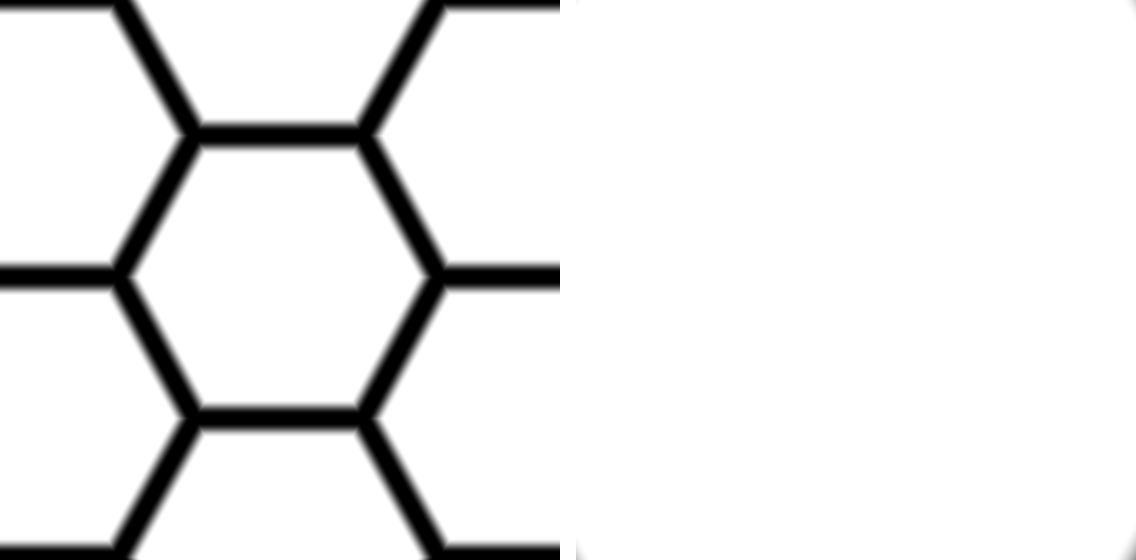
Left, the full canvas; right, a detail of the centre.
Give the GLSL for this pattern, as a three.js fragment shader.

```glsl
// Soft black honeycomb outline on white, one mirrored cell pair per tile.
// The tile is folded into a quarter, where the distance to five segments
// gives the line; the fold makes all four edges wrap without a seam.

varying vec2 vUv;

const vec3 PAPER_COLOR = vec3(1.0);
const vec3 INK_COLOR = vec3(0.0);
const vec2 REPEATS = vec2(1.0);             // whole tiles across and up
const vec2 CELL_CENTER = vec2(0.498, 0.505);
const float LINE_HALF_WIDTH = 0.0211;
const float EDGE_SOFTNESS = 0.0132;         // half the width of the blurred edge

// Corners of the folded outline, measured from the cell center
const vec2 SIDE_CORNER = vec2(0.287, 0.0);
const vec2 TOP_CORNER = vec2(0.150, 0.2526);
const vec2 OUTER_CORNER = vec2(0.287, 0.5);

float segmentDistance(vec2 p, vec2 a, vec2 b) {
  vec2 along = b - a;
  vec2 offset = p - a;
  float t = clamp(dot(offset, along) / dot(along, along), 0.0, 1.0);
  return length(offset - along * t);
}

// Mirror the tile about its center into the quarter from 0 to 0.5
vec2 foldTile(vec2 uv) {
  return abs(fract(uv * REPEATS - CELL_CENTER + 0.5) - 0.5);
}

float honeycombDistance(vec2 p) {
  // Level sides
  float d = segmentDistance(p, vec2(0.0, TOP_CORNER.y), TOP_CORNER);
  d = min(d, segmentDistance(p, SIDE_CORNER, vec2(0.5, SIDE_CORNER.y)));
  d = min(d, segmentDistance(p, OUTER_CORNER, vec2(0.5, OUTER_CORNER.y)));
  // Slanted sides
  d = min(d, segmentDistance(p, SIDE_CORNER, TOP_CORNER));
  return min(d, segmentDistance(p, TOP_CORNER, OUTER_CORNER));
}

void main() {
  float d = honeycombDistance(foldTile(vUv));
  float paper = smoothstep(LINE_HALF_WIDTH - EDGE_SOFTNESS,
                           LINE_HALF_WIDTH + EDGE_SOFTNESS, d);
  gl_FragColor = vec4(mix(INK_COLOR, PAPER_COLOR, paper), 1.0);
}
```
